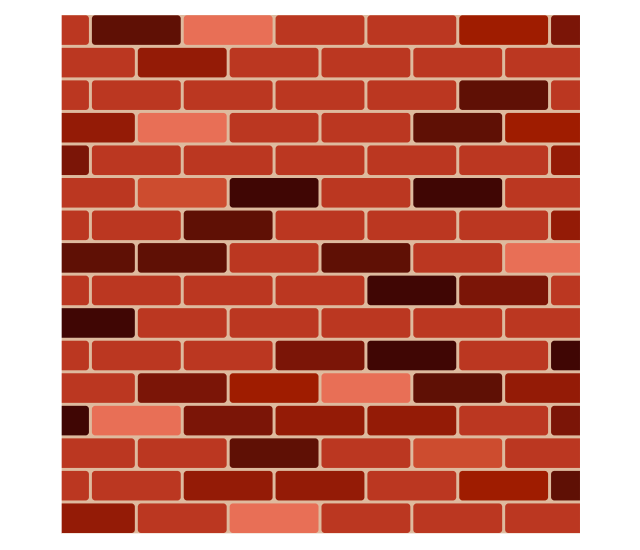
Give the GLSL for this pattern, as a WebGL 2 fragment shader.

```glsl
#version 300 es
precision highp float;
// Square brick wall in running bond, centred on a white ground.
// Each cell holds one rounded-box brick over pale mortar; a hash of the
// cell picks its fired tone from a weighted palette.

uniform vec2 u_resolution;
out vec4 outColor;

// Lengths are fractions of the canvas height.
const vec2 WALL_CENTRE = vec2(0.0015, 0.0015);
const float WALL_HALF = 0.4712;
const vec2 PITCH = vec2(0.16697, 0.05917);
const vec2 JOINT = vec2(0.0054, 0.0054);
const float CORNER = 0.0062;
const float FIRST_JOINT = 0.313;  // first upright joint, in brick pitches
const float TOP_TRIM = 0.0022;    // mortar cut away above the top course
const float BOND_SHIFT = 0.5;
const float SEED = 3.7;

const vec3 GROUND = vec3(1.0);
const vec3 MORTAR = vec3(0.87, 0.73, 0.62);

// Brick tones and the share of bricks that take each one.
const int TONES = 8;
const vec3 TONE[TONES] = vec3[TONES](
    vec3(0.733, 0.216, 0.129),   // common red
    vec3(0.580, 0.106, 0.024),   // deep red
    vec3(0.625, 0.110, 0.000),   // bright rust
    vec3(0.482, 0.082, 0.027),   // maroon
    vec3(0.373, 0.063, 0.020),   // brown
    vec3(0.250, 0.025, 0.015),   // burnt
    vec3(0.804, 0.298, 0.184),   // orange
    vec3(0.910, 0.435, 0.337));  // salmon
const float SHARE[TONES] = float[TONES](
    0.565, 0.105, 0.05, 0.08, 0.07, 0.055, 0.045, 0.03);

float hash(vec2 p) {
    return fract(sin(dot(p, vec2(127.1, 311.7)) + SEED) * 43758.5453);
}

float roundedBox(vec2 p, vec2 halfSize, float radius) {
    vec2 q = abs(p) - halfSize + radius;
    return length(max(q, 0.0)) + min(max(q.x, q.y), 0.0) - radius;
}

// Coverage of a shape from its signed distance, one pixel soft.
float cover(float dist) {
    return clamp(0.5 - dist * u_resolution.y, 0.0, 1.0);
}

// Walk the cumulative shares until they pass the cell's random value.
vec3 brickTone(vec2 cell) {
    float pick = hash(cell);
    float total = 0.0;
    for (int i = 0; i < TONES; i++) {
        total += SHARE[i];
        if (pick < total) return TONE[i];
    }
    return TONE[0];
}

void main() {
    vec2 p = (gl_FragCoord.xy - 0.5 * u_resolution) / u_resolution.y - WALL_CENTRE;

    // Courses count down from the top; odd ones shift by half a brick.
    vec2 grid = vec2(p.x + WALL_HALF, WALL_HALF - p.y + TOP_TRIM) / PITCH;
    float course = floor(grid.y);
    grid.x -= FIRST_JOINT + BOND_SHIFT * mod(course, 2.0);
    vec2 cell = floor(grid);
    vec2 local = (fract(grid) - 0.5) * PITCH;

    // Brick over mortar, then trim to the wall's square outline.
    float brick = roundedBox(local, 0.5 * (PITCH - JOINT), CORNER);
    vec3 wall = mix(MORTAR, brickTone(cell), cover(brick));
    float outline = max(abs(p.x), abs(p.y)) - WALL_HALF;
    outColor = vec4(mix(GROUND, wall, cover(outline)), 1.0);
}
```
